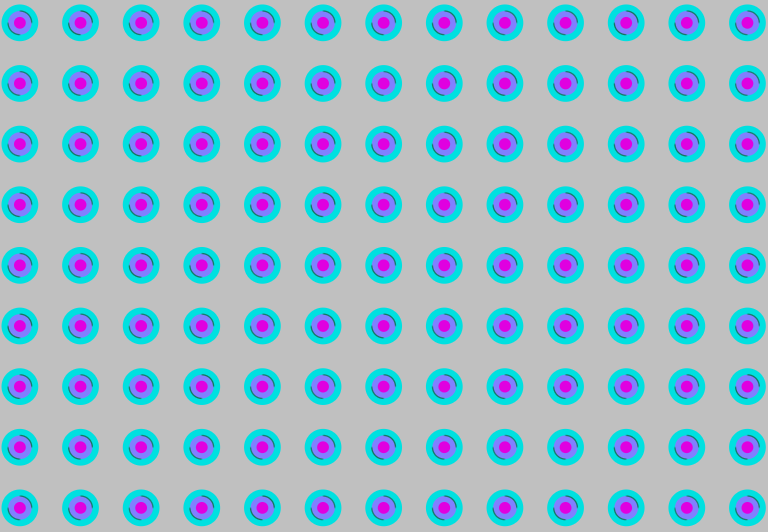
Give the GLSL for this pattern, as a WebGL 1 fragment shader.

```glsl
precision highp float;
// A grid of cyan discs with violet centres, magenta cores and dark green arcs on grey.

#define COLUMNS_ACROSS 12.667
#define FIRST_CENTRE vec2(0.328, 0.398)
#define DISC_RADIUS 0.303
#define VIOLET_RADIUS 0.195
#define CORE_RADIUS 0.097
#define ARC_HALF_WIDTH 0.011
#define GREY vec3(0.753)
#define CYAN vec3(0.0, 0.88, 0.88)
#define VIOLET vec3(0.50, 0.50, 1.0)
#define MAGENTA vec3(0.88, 0.0, 0.88)
#define DARK_GREEN vec3(0.08, 0.46, 0.37)

uniform vec2 u_resolution;

// Coverage of a shape from its signed distance, smoothed over one pixel.
float coverage(float signedDistance, float pixel) {
  return clamp(0.5 - signedDistance / pixel, 0.0, 1.0);
}

// Gentle change of arc strength from cell to cell.
float arcStrength(vec2 cell) {
  float wave = sin(cell.x * 2.1 + cell.y * 0.7) + sin(cell.y * 2.7 - cell.x * 1.3);
  return 0.9 + 0.05 * wave;
}

// Arcs fill the upper right and lower left quadrants and taper at both ends.
float arcPair(vec2 p, float radius, float pixel) {
  float quadrant = p.x * p.y / max(radius * radius, 0.0001);
  float span = smoothstep(-0.12, 0.12, quadrant);
  float ring = abs(radius - VIOLET_RADIUS) - ARC_HALF_WIDTH;
  return coverage(ring, pixel) * span;
}

void main() {
  // Square cells, scaled by the canvas width.
  float pixel = COLUMNS_ACROSS / u_resolution.x;
  vec2 grid = gl_FragCoord.xy * pixel - FIRST_CENTRE + 0.5;
  vec2 cell = floor(grid);
  vec2 p = fract(grid) - 0.5;
  float radius = length(p);

  // Layers from the background up.
  vec3 colour = mix(GREY, CYAN, coverage(radius - DISC_RADIUS, pixel));
  colour = mix(colour, VIOLET, coverage(radius - VIOLET_RADIUS, pixel));
  colour = mix(colour, DARK_GREEN, arcPair(p, radius, pixel) * arcStrength(cell));
  colour = mix(colour, MAGENTA, coverage(radius - CORE_RADIUS, pixel));

  gl_FragColor = vec4(colour, 1.0);
}
```
